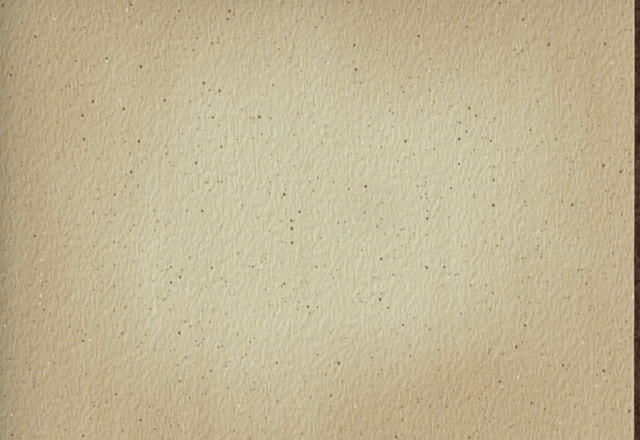
Give the GLSL for this texture, as a WebGL 1 fragment shader.

```glsl
precision highp float;
uniform vec2 u_resolution;

const vec3 PALE_PAPER = vec3(0.797, 0.778, 0.655);
const vec3 TAN_PAPER = vec3(0.750, 0.682, 0.545);
const vec3 COVER_BROWN = vec3(0.28, 0.18, 0.16);
const vec3 SPECK_BROWN = vec3(0.42, 0.32, 0.22);
const float COVER_EDGE = 0.991;

float hash(vec2 p) {
  vec3 q = fract(vec3(p.xyx) * 0.1031);
  q += dot(q, q.yzx + 33.33);
  return fract((q.x + q.y) * q.z);
}

float noise(vec2 p) {
  vec2 i = floor(p);
  vec2 f = fract(p);
  f = f * f * (3.0 - 2.0 * f);
  float low = mix(hash(i), hash(i + vec2(1.0, 0.0)), f.x);
  float high = mix(hash(i + vec2(0.0, 1.0)), hash(i + vec2(1.0)), f.x);
  return mix(low, high, f.y);
}

float fbm(vec2 p) {
  float sum = 0.0;
  float weight = 0.53;
  for (int i = 0; i < 4; i++) {
    sum += weight * noise(p);
    p = p * 2.03 + 17.1;
    weight *= 0.5;
  }
  return sum;
}

float blob(vec2 p, vec2 center, vec2 radius) {
  vec2 d = (p - center) / radius;
  return exp(-dot(d, d));
}

// Raised fibres, lit from one side
float relief(vec2 p, vec2 frequency, vec2 lightStep) {
  vec2 q = p * frequency;
  q.x += 1.5 * noise(p * 45.0);
  return noise(q) - noise(q + lightStep);
}

// Sparse round flecks, one candidate per cell
float specks(vec2 p, float cells, float share, float radius) {
  vec2 q = p * cells;
  vec2 id = floor(q);
  vec2 center = 0.3 + 0.4 * vec2(hash(id + 3.7), hash(id + 91.3));
  float size = radius * (0.6 + 0.8 * hash(id + 47.0));
  float dist = length((fract(q) - center) * vec2(1.0, 0.8));
  float present = step(1.0 - share, hash(id + 12.9));
  return present * (1.0 - smoothstep(size * 0.5, size * 1.2, dist));
}

// Pale middle, tan margins and faint stains
vec3 agedPaper(vec2 uv, vec2 p) {
  vec2 d = abs(uv - vec2(0.53, 0.50)) / vec2(0.47, 0.50);
  float rim = pow(pow(d.x, 2.6) + pow(d.y, 2.6), 1.0 / 2.6);
  float cloud = fbm(p * 3.2 + 5.0) - 0.5;
  float age = smoothstep(0.42, 1.08, rim + 0.45 * cloud);
  age += 0.45 * blob(uv, vec2(0.73, 0.10), vec2(0.12, 0.14));
  age += 0.28 * blob(uv, vec2(0.59, 0.52), vec2(0.045, 0.07));
  age += 0.25 * (noise(vec2(p.x * 26.0, p.y * 2.5)) - 0.5);
  vec3 color = mix(PALE_PAPER, TAN_PAPER, clamp(age, 0.0, 1.15));
  float shade = 0.16 * exp(-uv.x / 0.035) + 0.05 * exp(-(1.0 - uv.y) / 0.06);
  return color * (1.0 - shade);
}

vec3 addGrain(vec3 color, vec2 p) {
  float fibres = relief(p, vec2(210.0, 95.0), vec2(0.75, -0.35));
  float fine = relief(p + 7.3, vec2(330.0, 210.0), vec2(0.8, -0.5));
  float tint = noise(p * vec2(190.0, 110.0) + 40.0) - 0.5;
  color += 0.075 * fibres + 0.045 * fine;
  return color + tint * vec3(0.015, -0.005, -0.045);
}

vec3 coverCloth(vec2 p) {
  float weave = noise(p * vec2(240.0, 150.0)) - 0.5;
  float wear = fbm(p * vec2(60.0, 25.0)) - 0.5;
  return COVER_BROWN + weave * vec3(0.18, 0.12, 0.11) + 0.12 * wear;
}

void main() {
  vec2 uv = gl_FragCoord.xy / u_resolution;
  vec2 p = gl_FragCoord.xy / u_resolution.y;

  vec3 color = addGrain(agedPaper(uv, p), p);

  // Dark and light flecks in the pulp
  color = mix(color, SPECK_BROWN, 0.75 * specks(p, 55.0, 0.035, 0.14));
  color = mix(color, SPECK_BROWN, 0.35 * specks(p + 3.1, 110.0, 0.07, 0.25));
  color = mix(color, vec3(0.88, 0.88, 0.82), 0.6 * specks(p + 8.4, 60.0, 0.015, 0.16));

  // Page edge with a light lip beside the dark cover
  float edge = COVER_EDGE + 0.0012 * (uv.y - 0.5) + 0.0006 * (noise(vec2(p.y * 30.0, 2.0)) - 0.5);
  float pixel = 1.0 / u_resolution.x;
  color += 0.06 * smoothstep(edge - 0.005, edge - 0.001, uv.x);
  color = mix(color, coverCloth(p), smoothstep(edge - pixel, edge + pixel, uv.x));

  gl_FragColor = vec4(clamp(color, 0.0, 1.0), 1.0);
}
```
